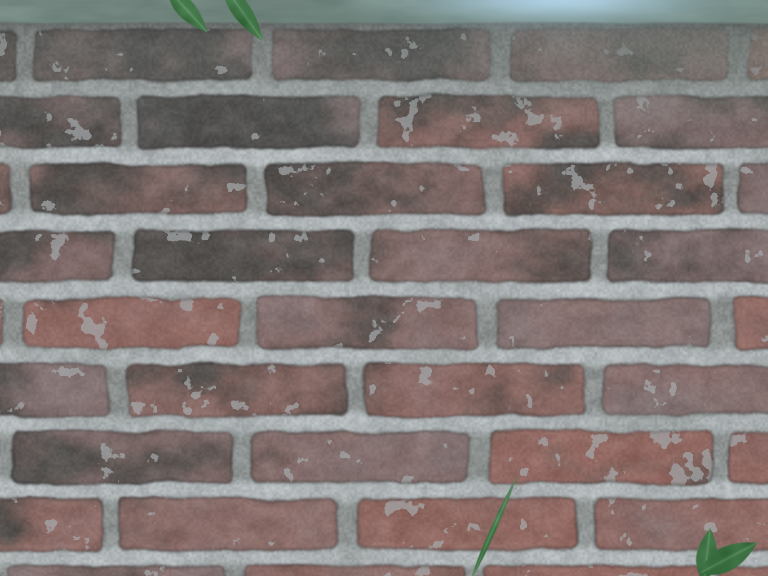
A WebGL 2 fragment shader for this texture:

```glsl
#version 300 es
// Weathered red brick wall in running bond, with pale mortar, a coping ledge and a few leaves.
precision highp float;

#define ROW_HEIGHT 0.1164
#define ROW_BASE 0.0318
#define BRICK_PITCH 0.412
#define BOND_SHIFT 0.19
#define ROW_DRIFT 0.006
#define JOINT_X 0.605
#define BED_JOINT 0.029
#define HEAD_JOINT 0.034
#define EDGE_WEAR 0.013
#define COPING_Y 0.96
#define SOOT 1.0

uniform vec2 u_resolution;
out vec4 fragColor;

const vec3 BRICK_RED = vec3(0.57, 0.39, 0.36);
const vec3 BRICK_GREY = vec3(0.50, 0.43, 0.43);
const vec3 SOOT_DARK = vec3(0.25, 0.26, 0.25);
const vec3 MORTAR_DARK = vec3(0.49, 0.51, 0.50);
const vec3 MORTAR_PALE = vec3(0.71, 0.73, 0.74);
const vec3 MOSS_GREY = vec3(0.43, 0.46, 0.44);
const vec3 COPING = vec3(0.44, 0.52, 0.49);
const vec3 SKY_GLARE = vec3(0.72, 0.86, 0.95);
const vec3 LEAF_GREEN = vec3(0.23, 0.43, 0.25);

float hash(vec2 p) {
  vec3 q = fract(p.xyx * 0.1031);
  q += dot(q, q.yzx + 33.33);
  return fract((q.x + q.y) * q.z);
}

float noise(vec2 p) {
  vec2 i = floor(p), f = fract(p);
  f = f * f * (3.0 - 2.0 * f);
  return mix(mix(hash(i), hash(i + vec2(1, 0)), f.x),
             mix(hash(i + vec2(0, 1)), hash(i + 1.0), f.x), f.y);
}

float fbm(vec2 p) {
  float sum = 0.0, amp = 0.533;
  for (int i = 0; i < 4; i++) {
    sum += amp * noise(p);
    p = p * 2.03 + 17.3;
    amp *= 0.5;
  }
  return sum;
}

float roundBox(vec2 p, vec2 halfSize, float r) {
  vec2 d = abs(p) - halfSize + r;
  return length(max(d, 0.0)) + min(max(d.x, d.y), 0.0) - r;
}

// Signed distance to a pointed leaf; rib is the distance from its midline.
float leaf(vec2 p, vec2 root, vec2 tip, float width, out float rib) {
  vec2 axis = tip - root;
  float t = clamp(dot(p - root, axis) / dot(axis, axis), 0.0, 1.0);
  rib = length(p - root - axis * t);
  return rib - width * 4.0 * t * (1.0 - t) * (1.2 - 0.4 * t);
}

vec3 wall(vec2 p, float px) {
  // Worn outlines come from bending the plane before it is divided into bricks.
  vec2 bend = vec2(fbm(p * 17.0), fbm(p * 17.0 + 41.0)) - 0.5;
  vec2 q = p + EDGE_WEAR * bend;
  float row = floor((q.y - ROW_BASE) / ROW_HEIGHT);
  float joint = JOINT_X + ROW_DRIFT * row - BOND_SHIFT * mod(row, 2.0);
  float along = (q.x - joint) / BRICK_PITCH;
  vec2 id = vec2(floor(along), row);
  vec2 local = vec2(fract(along) - 0.5, fract((q.y - ROW_BASE) / ROW_HEIGHT) - 0.5)
             * vec2(BRICK_PITCH, ROW_HEIGHT);
  float tone = hash(id + 7.0), size = hash(id + 23.0);
  vec2 halfSize = 0.5 * vec2(BRICK_PITCH - HEAD_JOINT, ROW_HEIGHT - BED_JOINT);
  halfSize += vec2(0.006, 0.004) * (size - 0.5);
  float d = roundBox(local - vec2(0.006 * (tone - 0.5), 0.0), halfSize, 0.012);

  float grain = noise(p * 230.0) - 0.5, blotch = fbm(p * vec2(8.0, 11.0));
  float topFade = smoothstep(0.72, 0.97, p.y), right = smoothstep(0.55, 1.15, p.x);

  // Mortar is brightest along the bed joints of the middle courses.
  float bed = smoothstep(0.030, 0.052, abs(local.y));
  float pale = (0.25 + 0.65 * bed) * (0.45 + blotch) * (1.0 - 0.7 * topFade);
  vec3 mortar = mix(MORTAR_DARK, MORTAR_PALE, clamp(pale, 0.0, 1.0));
  mortar += 0.09 * grain + 0.12 * (fbm(p * 60.0) - 0.5);

  // Brick faces vary in redness and in soot, which gathers at the upper left.
  vec3 face = mix(BRICK_GREY, BRICK_RED, smoothstep(0.2, 0.9, 0.6 * tone + 0.6 * blotch));
  float soot = blotch + 0.5 * (p.y - 0.5) - 0.20 * (p.x - 0.6) + 0.25 * (size - 0.5);
  face = mix(face, SOOT_DARK, 0.85 * SOOT * smoothstep(0.42, 0.86, soot));
  face += 0.05 * grain + 0.12 * (fbm(p * vec2(30.0, 45.0)) - 0.5);
  float chips = smoothstep(0.69, 0.73, fbm(p * 34.0 + 5.0) + 0.10 * (tone - 0.6));
  face = mix(face, MORTAR_PALE * 0.92, 0.7 * chips);

  vec3 col = mix(face, mortar, smoothstep(-0.0015 - px, 0.0015 + px, d));
  col *= 1.0 - 0.22 * exp(-pow(d / 0.0035, 2.0)) * (0.4 + blotch);
  col = mix(col, MOSS_GREY + 0.07 * grain, topFade * (0.25 + 0.5 * right));
  return mix(col, vec3(0.60, 0.62, 0.63), 0.10);
}

void main() {
  vec2 p = gl_FragCoord.xy / u_resolution.y;
  float px = 1.0 / u_resolution.y;
  vec3 col = wall(p, px);

  // Coping ledge with its shadow and the sky glare upon it.
  float edge = p.y - COPING_Y - 0.004 * (noise(p * 12.0) - 0.5);
  col *= 1.0 - 0.28 * exp(-abs(edge) / 0.014);
  vec3 ledge = COPING + 0.14 * (fbm(p * vec2(9.0, 40.0)) - 0.5);
  col = mix(col, ledge, smoothstep(-0.002 - px, 0.002 + px, edge));
  vec2 glare = (p - vec2(0.97, 1.0)) / vec2(0.22, 0.035);
  col = mix(col, SKY_GLARE, 0.85 * exp(-dot(glare, glare)));

  // Leaves: root and tip of each, then its width.
  vec4 stems[5] = vec4[5](vec4(0.816, -0.01, 0.898, 0.175), vec4(1.222, -0.01, 1.233, 0.083),
    vec4(1.215, 0.005, 1.315, 0.058), vec4(0.29, 1.02, 0.36, 0.944), vec4(0.385, 1.03, 0.457, 0.928));
  float widths[5] = float[5](0.005, 0.018, 0.021, 0.016, 0.016);
  for (int i = 0; i < 5; i++) {
    float rib, d = leaf(p, stems[i].xy, stems[i].zw, widths[i], rib);
    vec3 green = LEAF_GREEN + 0.12 * exp(-rib / 0.002) + 0.10 * (noise(p * 50.0) - 0.5);
    col = mix(col, green, 1.0 - smoothstep(-px, px, d));
  }
  fragColor = vec4(clamp(col, 0.0, 1.0), 1.0);
}
```
